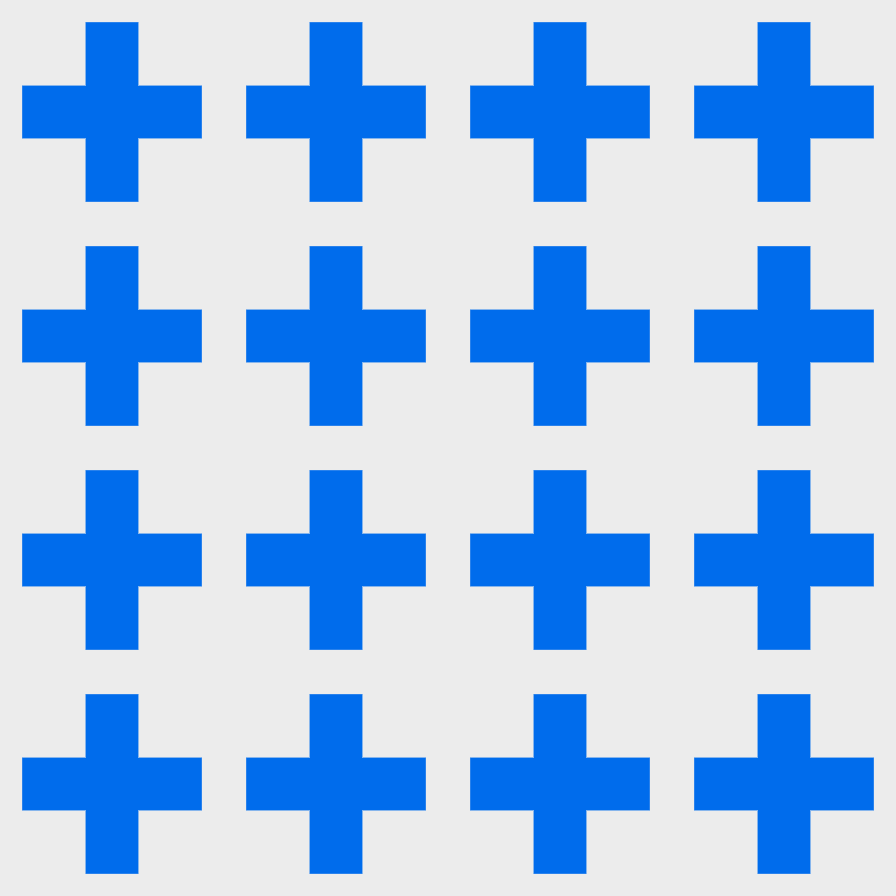
This pattern is drawn by a Shadertoy shader. Its source:

```glsl
// Four by four grid of flat blue plus signs on a pale grey ground.

// Signed distance to an axis-aligned box, with square corners.
float boxDistance(vec2 p, vec2 halfSize) {
    vec2 d = abs(p) - halfSize;
    return max(d.x, d.y);
}

// Union of a horizontal and a vertical bar.
float plusDistance(vec2 p, float halfLength, float halfWidth) {
    vec2 bar = vec2(halfLength, halfWidth);
    return min(boxDistance(p, bar), boxDistance(p, bar.yx));
}

void mainImage(out vec4 fragColor, in vec2 fragCoord) {
    const float repeats = 4.0;

    // Cell coordinates, centred on each plus
    vec2 cell = fract(fragCoord / iResolution.xy * repeats) - 0.5;
    float pixel = repeats / min(iResolution.x, iResolution.y);

    // One-pixel edge smoothing
    float d = plusDistance(cell, 0.401, 0.118);
    float coverage = clamp(0.5 - d / pixel, 0.0, 1.0);

    vec3 ground = vec3(0.927);
    vec3 blue = vec3(0.0, 0.422, 0.924);
    fragColor = vec4(mix(ground, blue, coverage), 1.0);
}
```
